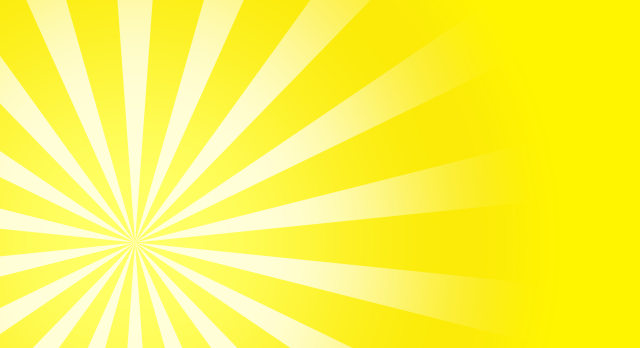
Write a WebGL 1 fragment shader that draws this background.

```glsl
precision highp float;
// A yellow sunburst: eighteen even pale rays around a glowing centre, low on the left.
// Folding the polar angle repeats one ray; smooth radial ramps
// set the glow, the amber middle, the flat right side and the fading of the rays.

uniform vec2 u_resolution;

const float TAU = 6.2831853;

// Lengths are in canvas heights; the centre is a fraction of each side.
const vec2 CENTRE = vec2(0.211, 0.303);
const float RAY_COUNT = 18.0;
const float RAY_SHARE = 0.415;               // part of each sector that is lit
const float RAY_STRENGTH = 0.78;
const vec2 RAY_FADE = vec2(0.35, 1.20);      // start and end of the fading
const vec2 FADE_STRETCH = vec2(1.0, 0.85);   // rays reach further upwards
const vec2 GLOW_RANGE = vec2(0.08, 0.95);
const vec2 RIM_RANGE = vec2(0.98, 1.25);

const vec3 GLOW_YELLOW = vec3(1.0, 1.0, 0.40);
const vec3 AMBER_YELLOW = vec3(0.987, 0.922, 0.03);
const vec3 FLAT_YELLOW = vec3(1.0, 0.96, 0.0);
const vec3 RAY_WHITE = vec3(1.0, 1.0, 0.99);

// Smooth ramp from 0 to 1 over a range of distances.
float ramp(vec2 range, float distance) {
  return smoothstep(range.x, range.y, distance);
}

// Coverage of the repeated rays, softened over one pixel.
float rayMask(vec2 p, float pixel) {
  float sector = TAU / RAY_COUNT;
  float angle = abs(mod(atan(p.y, p.x), sector) - 0.5 * sector);
  float edge = length(p) * (0.5 * RAY_SHARE * sector - angle);
  return clamp(edge / pixel + 0.5, 0.0, 1.0);
}

void main() {
  float pixel = 1.0 / u_resolution.y;
  vec2 p = (gl_FragCoord.xy - CENTRE * u_resolution) * pixel;
  float radius = length(p);

  // Background: glow to amber to flat yellow
  vec3 color = mix(GLOW_YELLOW, AMBER_YELLOW, ramp(GLOW_RANGE, radius));
  color = mix(color, FLAT_YELLOW, ramp(RIM_RANGE, radius));

  // Rays, fading outwards
  float fade = 1.0 - ramp(RAY_FADE, length(p * FADE_STRETCH));
  color = mix(color, RAY_WHITE, RAY_STRENGTH * fade * rayMask(p, pixel));

  gl_FragColor = vec4(color, 1.0);
}
```
